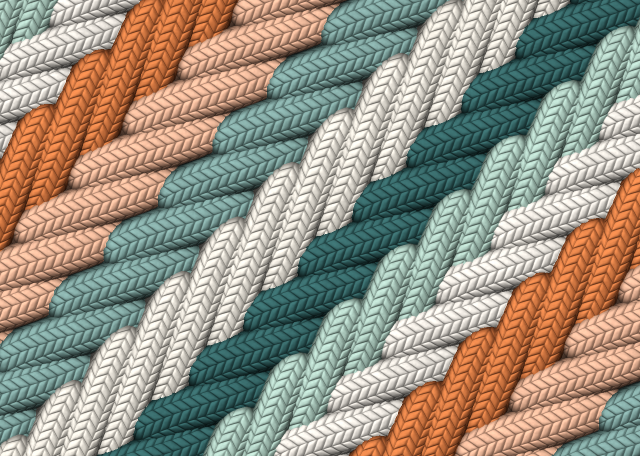
This pattern is drawn by a Shadertoy shader. Its source:

```glsl
// Diagonal bands of overlapping knitted cords in white, teal, mint, orange and peach.

const int BANDS = 7;
const float PERIOD = 1.456;        // one full colour sequence, across the bands
const float STEP = 0.239;          // cord spacing along a band
const float REACH = 0.22;          // furthest a cord extends from its band centre
const float SHALLOW_ANGLE = 0.30;
const float STEEP_ANGLE = 1.20;
const float SHALLOW_RADIUS = 0.050;
const float STEEP_RADIUS = 0.045;
const float BEND = 0.013;          // S-curve of each cord
const float STEEP_LIFT = 0.012;
const float TUCK = 0.026;          // how far the hidden end sinks
const float STITCH_PITCH = 0.0215;
const float STITCH_COLUMNS = 6.0;  // columns over half the cord's girth
const float STITCH_SLANT = 0.85;
const float STITCH_DEPTH = 0.0055;
const vec3 LIGHT = vec3(-0.32, 0.50, 0.80);

// Per band: centre across, phase along, cord half length, steepness flag
const vec4 LAYOUT[BANDS] = vec4[BANDS](
    vec4(0.440, 0.086, 0.208, 1.0),
    vec4(0.663, 0.007, 0.200, 0.0),
    vec4(0.892, 0.141, 0.185, 0.0),
    vec4(1.121, 0.220, 0.235, 1.0),
    vec4(1.337, 0.044, 0.175, 0.0),
    vec4(1.524, 0.132, 0.180, 1.0),
    vec4(1.694, 0.040, 0.172, 0.0));

const vec3 YARN[BANDS] = vec3[BANDS](
    vec3(0.91, 0.53, 0.30),
    vec3(0.96, 0.75, 0.63),
    vec3(0.53, 0.68, 0.66),
    vec3(0.95, 0.93, 0.89),
    vec3(0.23, 0.43, 0.43),
    vec3(0.72, 0.84, 0.79),
    vec3(0.95, 0.93, 0.90));

struct Surface {
    float height;
    float body;    // 1 on the cord's crown, 0 at its edge
    float stitch;  // 1 on a stitch, 0 in the gap
    float tone;    // random brightness
    int band;
};

float hash(vec2 p) {
    return fract(sin(dot(p, vec2(127.1, 311.7))) * 43758.5453);
}

float noise(vec2 p) {
    vec2 i = floor(p), f = fract(p);
    f = f * f * (3.0 - 2.0 * f);
    return mix(mix(hash(i), hash(i + vec2(1, 0)), f.x),
               mix(hash(i + vec2(0, 1)), hash(i + 1.0), f.x), f.y);
}

// Slanted stitches in mirrored columns: x = relief, y = random tone
vec2 knit(float along, float side, float seed) {
    float v = asin(clamp(side, -1.0, 1.0)) / 3.14159 * STITCH_COLUMNS;
    float column = floor(v), across = fract(v) - 0.5;
    float slant = mod(column, 2.0) * 2.0 - 1.0;
    float s = along / STITCH_PITCH - slant * across * STITCH_SLANT;
    s += 0.25 * (hash(vec2(column, seed)) - 0.5);
    vec2 edge = abs(2.0 * vec2(fract(s) - 0.5, across));
    float relief = (1.0 - pow(edge.x, 3.0)) * (1.0 - 0.75 * pow(edge.y, 4.0));
    return vec2(relief, hash(vec2(floor(s) + seed, column)));
}

// Highest cord at a point
Surface weave(vec2 p) {
    Surface top = Surface(-10.0, 0.0, 0.0, 0.0, 0);
    float a = p.x - p.y + 1.0, b = p.x + p.y - 1.0;
    for (int k = 0; k < BANDS; k++) {
        vec4 band = LAYOUT[k];
        float da = mod(a - band.x + 0.5 * PERIOD, PERIOD) - 0.5 * PERIOD;
        if (abs(da) > REACH) continue;
        float steep = band.w;
        float angle = mix(SHALLOW_ANGLE, STEEP_ANGLE, steep);
        float radius = mix(SHALLOW_RADIUS, STEEP_RADIUS, steep);
        vec2 axis = vec2(cos(angle), sin(angle));
        float nearest = floor((b - band.y) / STEP + 0.5);
        for (int j = -2; j <= 2; j++) {
            float id = nearest + float(j);
            float seed = id * 7.0 + float(k) * 31.0;
            float db = b - band.y - id * STEP;
            vec2 d = 0.5 * vec2(da + db, db - da);
            float along = dot(d, axis);
            float tau = clamp(along / band.z, -1.3, 1.3);
            float flip = 1.0 - 2.0 * steep;
            float side = dot(d, vec2(-axis.y, axis.x)) - flip * BEND * tau * tau * tau;
            side /= radius * (0.97 + 0.06 * hash(vec2(seed, 3.0)));
            float body = 1.0 - side * side - pow(abs(tau), 6.0);
            float height = radius * sqrt(max(body, 0.0)) + 0.03 * min(body, 0.0)
                         + STEEP_LIFT * steep - TUCK * smoothstep(0.0, 1.0, flip * tau);
            if (height < top.height - STITCH_DEPTH) continue;
            vec2 st = knit(along, side, seed);
            height += STITCH_DEPTH * st.x;
            if (height > top.height)
                top = Surface(height, body, st.x, 0.7 * st.y + 0.3 * hash(vec2(seed, 9.0)), k);
        }
    }
    return top;
}

vec3 shade(vec2 p) {
    const float E = 0.0018;
    Surface s = weave(p);
    vec2 slope = vec2(weave(p + vec2(E, 0)).height, weave(p + vec2(0, E)).height) - s.height;
    vec3 normal = normalize(vec3(-clamp(slope / E, -2.5, 2.5), 1.0));
    float diffuse = max(dot(normal, normalize(LIGHT)), 0.0);
    float blocker = weave(p + 0.022 * normalize(LIGHT.xy)).height - s.height;
    float light = 0.58 + 0.50 * diffuse;
    light *= mix(0.48, 1.0, smoothstep(-0.05, 0.55, s.body));  // creases
    light *= mix(0.66, 1.0, smoothstep(0.0, 0.6, s.stitch));   // stitch gaps
    light *= 1.0 - 0.32 * smoothstep(0.008, 0.04, blocker);    // cast shadow
    light *= 0.96 + 0.08 * s.tone;
    light *= 0.97 + 0.06 * noise(p * 260.0);                   // wool fuzz
    return pow(YARN[s.band], vec3(1.0 + 0.4 * max(1.0 - light, 0.0))) * light;
}

void mainImage(out vec4 fragColor, in vec2 fragCoord) {
    vec3 sum = vec3(0.0);
    for (int i = 0; i < 4; i++) {
        vec2 offset = vec2(i & 1, i >> 1) * 0.5 - 0.25;
        sum += shade((fragCoord + offset) / iResolution.y);
    }
    fragColor = vec4(sum * 0.25, 1.0);
}
```
